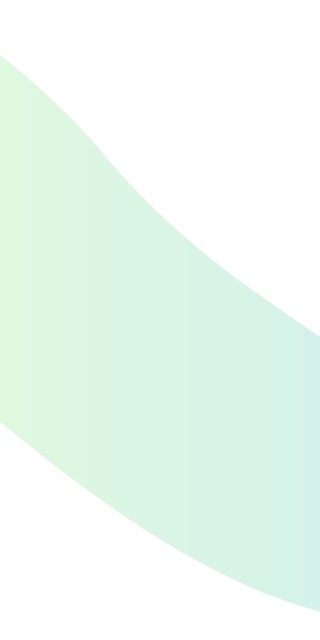
Write a WebGL 2 fragment shader that draws this background.

```glsl
#version 300 es
precision highp float;
// A broad pale ribbon sweeping down from left to right over white.
// Two cubic edge curves bound it; their signed gaps give smooth coverage,
// and a horizontal gradient tints it from soft green to soft aqua.

uniform vec2 u_resolution;
out vec4 fragColor;

const vec3 PAPER = vec3(1.0);
const vec3 GREEN = vec3(0.877, 0.973, 0.877);
const vec3 AQUA = vec3(0.835, 0.949, 0.918);

// Cubic coefficients (constant to cubic) of depth below the top edge
const float BEND_X = 0.2917; // where the upper edge changes curvature
const vec4 UPPER_LEFT = vec4(0.0859, 0.387, 0.265, 0.0);
const vec4 UPPER_RIGHT = vec4(0.2213, 0.6235, -0.4186, 0.2064);
const vec4 LOWER = vec4(0.6589, 0.415, -0.0726, -0.0457);

float cubic(vec4 k, float x) {
    return k.x + x * (k.y + x * (k.z + x * k.w));
}

float upperEdge(float x) {
    return x < BEND_X ? cubic(UPPER_LEFT, x) : cubic(UPPER_RIGHT, x - BEND_X);
}

// Coverage of the side where the gap is positive, softened over one pixel
float coverage(float gap) {
    float pixel = length(vec2(dFdx(gap), dFdy(gap)));
    return clamp(gap / max(pixel, 1e-6) + 0.5, 0.0, 1.0);
}

void main() {
    vec2 uv = gl_FragCoord.xy / u_resolution;
    float depth = 1.0 - uv.y;

    // Ribbon between the two edges
    float belowTop = coverage(depth - upperEdge(uv.x));
    float aboveBottom = coverage(cubic(LOWER, uv.x) - depth);

    vec3 ribbon = mix(GREEN, AQUA, uv.x);
    fragColor = vec4(mix(PAPER, ribbon, belowTop * aboveBottom), 1.0);
}
```
